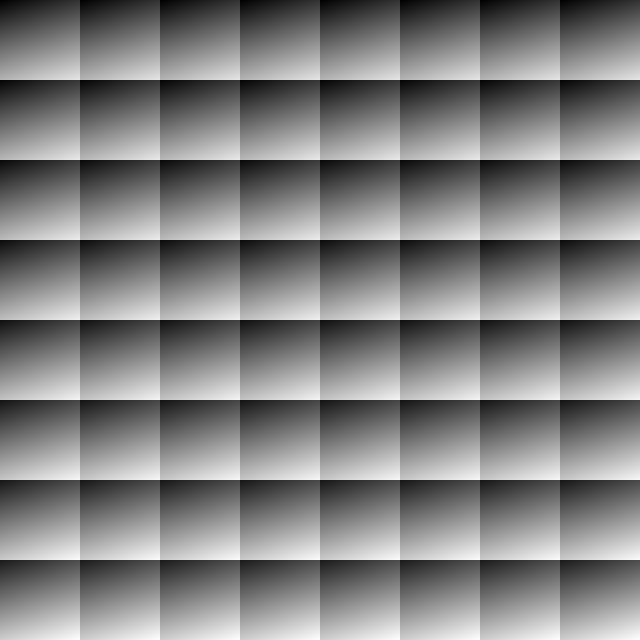
Write a Shadertoy shader that draws this pattern.

```glsl
// An 8 by 8 grid of grey tiles, each shaded from dark at its upper left to
// light at its lower right, every row a little lighter than the one above.
// Two sawtooth ramps, averaged over a pixel for smooth edges, plus a row step.

#define TILES 8.0         // repeats across and down
#define DOWN_RISE 0.70    // brightness gained from top to bottom of a tile
#define ACROSS_RISE 0.20  // brightness gained from left to right of a tile
#define ROW_RISE 0.10     // brightness gained from the first row to the last
#define BASE_GREY 0.0     // brightness of the darkest corner

// Running integral of fract(x)
vec2 sawtoothIntegral(vec2 x) {
    vec2 f = fract(x);
    return 0.5 * (floor(x) + f * f);
}

// Mean of fract(x) over a window of the given width
vec2 smoothSawtooth(vec2 x, vec2 width) {
    vec2 halfWidth = 0.5 * width;
    return (sawtoothIntegral(x + halfWidth) - sawtoothIntegral(x - halfWidth)) / width;
}

void mainImage(out vec4 fragColor, in vec2 fragCoord) {
    // Grid position, counted from the upper left
    vec2 uv = fragCoord / iResolution.xy;
    vec2 grid = TILES * vec2(uv.x, 1.0 - uv.y);
    vec2 pixel = TILES / iResolution.xy;

    // Position within the tile, and the row with its edges smoothed
    vec2 ramp = smoothSawtooth(grid, pixel);
    float row = (grid.y - ramp.y) / (TILES - 1.0);

    float grey = BASE_GREY + ACROSS_RISE * ramp.x + DOWN_RISE * ramp.y + ROW_RISE * row;
    fragColor = vec4(vec3(clamp(grey, 0.0, 1.0)), 1.0);
}
```
